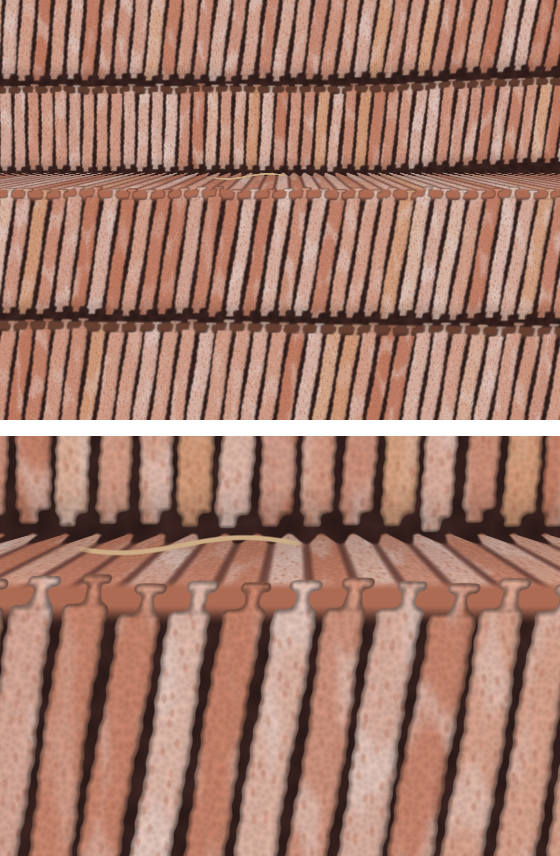
Top, the full canvas; bottom, a detail of the centre.
Write a Shadertoy shader that draws this pattern.

```glsl
float hash(float n) { return fract(sin(n * 127.1 + 3.7) * 43758.55); }

vec2 hash2(vec2 p) {
    return fract(sin(vec2(dot(p, vec2(127.1, 311.7)), dot(p, vec2(269.5, 183.3)))) * 43758.55);
}

// Distance to the nearest scattered point
float cellular(vec2 p) {
    vec2 cell = floor(p);
    float nearest = 2.0;
    for (int j = -1; j <= 1; j++)
        for (int i = -1; i <= 1; i++) {
            vec2 c = cell + vec2(i, j);
            nearest = min(nearest, length(c + hash2(c) - p));
        }
    return nearest;
}

float roundBox(vec2 p, vec2 halfSize, float radius) {
    vec2 d = abs(p) - halfSize + radius;
    return length(max(d, 0.0)) + min(max(d.x, d.y), 0.0) - radius;
}

float smoothUnion(float a, float b, float k) {
    float h = max(k - abs(a - b), 0.0) / k;
    return min(a, b) - h * h * k * 0.25;
}

// Slab with a foot below and a hooked lip above, in units of the tile pitch
float tileShape(vec2 q, float height, float halfWidth) {
    float d = roundBox(q - vec2(0.0, height * 0.5), vec2(halfWidth, height * 0.5), 0.12);
    d = smoothUnion(d, roundBox(q - vec2(-0.1, -0.1), vec2(0.22, 0.22), 0.1), 0.18);
    d = smoothUnion(d, roundBox(q - vec2(0.12, height + 0.2), vec2(0.14, 0.3), 0.05), 0.2);
    return smoothUnion(d, roundBox(q - vec2(0.15, height + 0.46), vec2(0.3, 0.1), 0.09), 0.12);
}

vec3 clayColor(vec2 p, float id) {
    float tone = hash(id), chalk = hash(id * 1.73 + 9.0);
    vec3 pale = vec3(0.86, 0.755, 0.72);
    vec3 clay = mix(vec3(0.74, 0.47, 0.375), vec3(0.81, 0.61, 0.53), smoothstep(0.1, 0.8, tone));
    clay = mix(clay, vec3(0.83, 0.64, 0.50), step(0.9, hash(id * 2.3)) * 0.7);
    clay = mix(clay, pale, smoothstep(0.45, 1.0, chalk) * 0.65);
    // Chalky patches, flakes and grain
    vec2 drift = p + vec2(id * 0.37, tone * 5.0);
    float patches = cellular(drift * vec2(40.0, 14.0)) + 0.15 * sin(p.y * 60.0 + id * 4.0);
    clay = mix(clay, pale, smoothstep(0.4, 0.85, patches) * (0.25 + 0.6 * chalk));
    float flakes = cellular(drift * vec2(95.0, 50.0));
    clay = mix(clay, vec3(0.70, 0.43, 0.34), smoothstep(0.28, 0.08, flakes) * 0.35);
    return clay * (0.94 + 0.12 * cellular(p * 190.0));
}

// One leaning stack; lean holds the slope at the left and its growth to the right
void drawRow(inout vec3 color, vec2 p, float bottom, float top, float pitch,
             vec2 lean, float light, float seed) {
    float h = p.y - bottom;
    if (h < -pitch || p.y > top + pitch) return;
    float height = (top - bottom) / pitch;
    float x = (p.x - lean.x * h) / (1.0 + lean.y * h) / pitch;
    float y = h / pitch;
    float edge = 1.0 / (iResolution.y * pitch);

    // Shadowed channel behind the lips
    float channel = smoothstep(height - 0.35, height + 0.1, y) * smoothstep(height + 0.55, height + 0.35, y);
    color = mix(color, vec3(0.68, 0.42, 0.33) * light, channel);

    for (int k = -1; k <= 1; k++) {
        float id = floor(x) + float(k);
        float key = id + seed * 71.0;
        float wobble = hash(key * 1.37) - 0.5;
        vec2 q = vec2(x - id - 0.5, y - wobble * 0.22);
        q.x += wobble * 0.2 * (y / height - 0.5) + 0.025 * sin(y * 1.4 + key * 2.0);
        float d = tileShape(q, height, 0.4 + 0.055 * hash(key * 2.9));
        d += 0.025 * sin(y * 5.0 + key) * sin(y * 11.0 + key * 3.0);
        vec3 clay = clayColor(p, key);
        clay *= mix(0.6, 1.0, smoothstep(0.0, 0.12, -d));
        clay *= 1.0 - 0.14 * smoothstep(0.2, 0.42, q.x);
        float lip = smoothstep(height - 0.1, height + 0.3, q.y);
        clay *= mix(1.0, 0.55 + 0.5 * light, lip);
        clay *= 0.84 + 0.16 * smoothstep(-0.3, 0.9, q.y);
        color = mix(color, clay, smoothstep(edge, -edge, d));
    }
}

// Upper faces of a stack, converging toward its far edge
void drawLedge(inout vec3 color, vec2 p) {
    float depth = clamp((p.y - 0.535) / 0.053, 0.0, 1.0);
    float x = 0.68 + (p.x - 0.68) / mix(1.0, 0.62, depth);
    float u = (x - 0.035) / 0.041;
    float blur = fwidth(u) + 0.02;
    float groove = abs(fract(u) - 0.5);
    vec3 face = clayColor(vec2(x, p.y * 3.0), floor(u) + 211.0);
    face = mix(face, vec3(0.40, 0.24, 0.21), smoothstep(0.36 - blur, 0.42 + blur, groove) * 0.85);
    face *= 1.04 - 0.2 * depth;
    float backEdge = 0.585 + 0.004 * cos(6.2832 * (u - 0.5));
    color = mix(color, face, smoothstep(0.528, 0.54, p.y) * smoothstep(0.0015, -0.0015, p.y - backEdge));
}

void mainImage(out vec4 fragColor, in vec2 fragCoord) {
    vec2 p = fragCoord / iResolution.y;
    vec3 color = vec3(0.20, 0.12, 0.11) * (0.8 + 0.4 * cellular(p * 45.0));
    vec2 raised = p - vec2(0.0, 0.02 * smoothstep(0.75, 1.33, p.x));
    float sag = 0.012 * p.x;

    // Four stacks from top to bottom
    drawRow(color, raised, 0.822, 1.1, 0.038, vec2(0.06, 0.11), 0.5, 1.0);
    drawRow(color, raised, 0.604, 0.78, 0.0323, vec2(-0.02, 0.13), 0.55, 2.0);
    drawLedge(color, p);
    drawRow(color, p, 0.268 - sag, 0.53, 0.041, vec2(0.14, 0.03), 1.0, 3.0);
    drawRow(color, p, -0.1, 0.218 - sag, 0.0425, vec2(0.13, 0.05), 0.6, 4.0);

    // Stray straw lying in the gap
    float straw = abs(p.y - 0.58 - 0.006 * sin(p.x * 32.0));
    float span = smoothstep(0.5, 0.52, p.x) * smoothstep(0.69, 0.67, p.x);
    color = mix(color, vec3(0.80, 0.68, 0.52), smoothstep(0.0028, 0.001, straw) * span);
    fragColor = vec4(color, 1.0);
}
```
